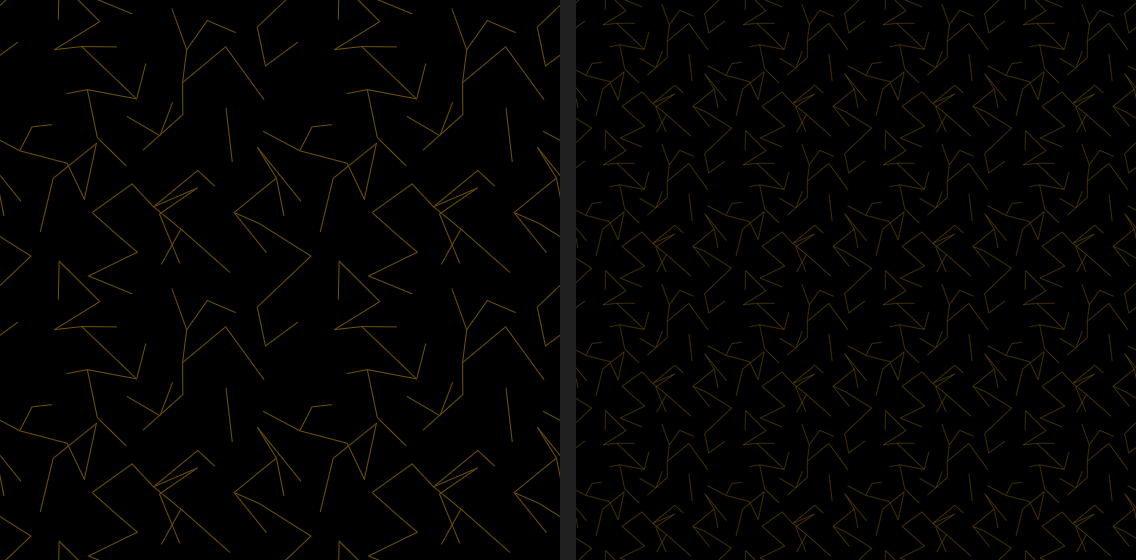
Left, the tile; right, the same tile 2 across and 2 down.
This pattern is drawn by a Shadertoy shader. Its source:

```glsl
const float CELLS = 8.0;    // lattice cells per tile
const float REPEATS = 2.0;  // tiles across and down

vec3 hash3(vec2 p) {
    vec3 q = fract(vec3(p.xyx) * vec3(0.1031, 0.1030, 0.0973) + 0.137);
    q += dot(q, q.yxz + 33.33);
    return fract((q.xxy + q.yzz) * q.zyx);
}

// Lattice point jittered inside its cell, wrapping at the tile edge
vec2 node(vec2 cell) {
    return cell + 0.06 + 0.88 * hash3(mod(cell, CELLS) + 3.0).xy;
}

float segmentDistance(vec2 p, vec2 a, vec2 b) {
    vec2 ab = b - a;
    return length(p - a - ab * clamp(dot(p - a, ab) / dot(ab, ab), 0.0, 1.0));
}

// Distance to a branching web: most nodes link to one of eight neighbours
float webDistance(vec2 p) {
    vec2 home = floor(p);
    float d = 4.0;
    for (int y = -1; y <= 1; y++) {
        for (int x = -1; x <= 1; x++) {
            vec2 cell = home + vec2(x, y);
            vec3 pick = hash3(mod(cell, CELLS) + 41.0);
            if (pick.z < 0.1) continue;
            float angle = floor(pick.x * 8.0) * 0.785398;
            vec2 neighbour = cell + round(vec2(cos(angle), sin(angle)));
            d = min(d, segmentDistance(p, node(cell), node(neighbour)));
        }
    }
    return d;
}

void mainImage(out vec4 fragColor, in vec2 fragCoord) {
    float scale = CELLS * REPEATS;
    float d = webDistance(fragCoord / iResolution.xy * scale) / scale;

    // Hairline coverage, dimmed when thinner than a pixel
    float pixel = 1.0 / iResolution.y;
    float width = 0.0011;
    float line = clamp(0.5 + (0.5 * max(width, pixel) - d) / pixel, 0.0, 1.0);
    line *= min(1.0, width / pixel);

    fragColor = vec4(vec3(0.72, 0.53, 0.0) * line, 1.0);
}
```
